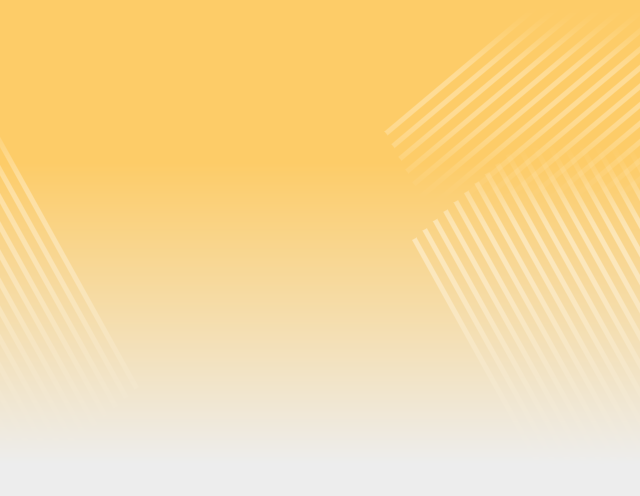
Reproduce this background procedurally as a WebGL 1 fragment shader.

```glsl
precision mediump float;
// A warm amber field that fades to pale grey towards the bottom, overlaid with
// three fans of slanted pale stripes. Each fan is a lattice: a stripe direction
// plus a step between stripe starts; every fan dissolves at its upper and lower ends.

uniform vec2 u_resolution;

#define ASPECT 1.293
#define AMBER vec3(0.992, 0.800, 0.408)
#define MIST vec3(0.930, 0.930, 0.928)
#define STRIPE_TINT vec3(1.0, 0.965, 0.885)
#define STRIPE_WIDTH 0.0102
#define FADE_BOTTOM 0.065
#define FADE_TOP 0.672

float cross2(vec2 a, vec2 b) {
  return a.x * b.y - a.y * b.x;
}

// Coverage of square-ended stripes running along dir, starting at start + k * pitch.
float stripes(vec2 p, vec2 start, vec2 dir, vec2 pitch) {
  float aa = 0.75 / u_resolution.y;
  vec2 offset = p - start;
  float spacing = cross2(pitch, dir);
  float k = max(floor(cross2(offset, dir) / spacing + 0.5), 0.0);
  vec2 local = offset - k * pitch;
  float side = abs(cross2(local, dir)) - 0.5 * STRIPE_WIDTH;
  float edge = max(side, -dot(local, dir));
  return 1.0 - smoothstep(-aa, aa, edge);
}

// Soft vertical window: rises from low.x to low.y, falls from high.x to high.y.
float fadeWindow(float y, vec2 low, vec2 high) {
  return smoothstep(low.x, low.y, y) * (1.0 - smoothstep(high.x, high.y, y));
}

void main() {
  vec2 p = gl_FragCoord.xy / u_resolution * vec2(ASPECT, 1.0);

  // Vertical background gradient
  vec3 color = mix(MIST, AMBER, clamp((p.y - FADE_BOTTOM) / (FADE_TOP - FADE_BOTTOM), 0.0, 1.0));

  // Shared slope and pitch of the two steep fans
  vec2 steep = normalize(vec2(1.0, -1.8));
  vec2 steepPitch = vec2(0.0210, 0.0189);

  // Upper right fan, rising to the right
  float upper = stripes(p, vec2(0.780, 0.731), normalize(vec2(1.0, 0.84)), vec2(0.0140, -0.0256));
  upper *= 0.38 * fadeWindow(p.y, vec2(0.58, 0.80), vec2(0.84, 0.99));

  // Lower right fan, falling to the right
  float lower = stripes(p, vec2(0.837, 0.5185), steep, steepPitch);
  lower *= 0.52 * fadeWindow(p.y, vec2(0.04, 0.50), vec2(0.52, 0.72));

  // Left fan, the same lattice turned half way round
  float left = stripes(p, vec2(0.276, 0.217), -steep, -steepPitch);
  left *= 0.42 * fadeWindow(p.y, vec2(0.07, 0.50), vec2(0.60, 0.82));

  color = mix(color, STRIPE_TINT, upper);
  color = mix(color, STRIPE_TINT, lower);
  color = mix(color, STRIPE_TINT, left);
  gl_FragColor = vec4(color, 1.0);
}
```
